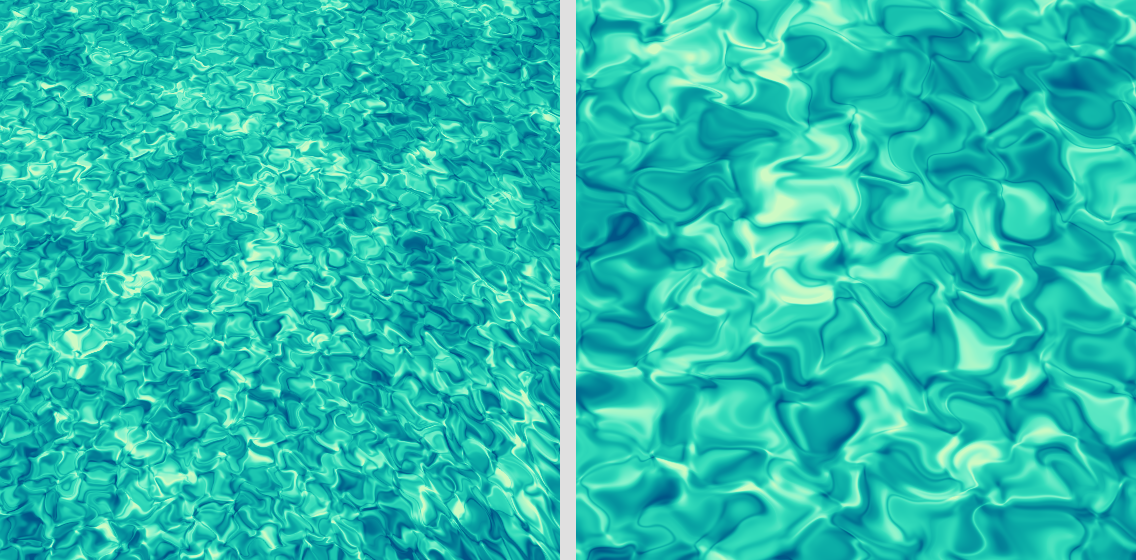
Left: the whole. Right: its middle third, enlarged.
Reproduce this texture procedurally as a Shadertoy shader.

```glsl
const float RIPPLE_SCALE = 38.0;    // ripples across the near edge
const float TILT = 0.36;            // how fast the surface recedes
const float DEPTH_STRETCH = 3.0;    // flattening of distant ripples
const float SLANT = 0.55;           // diagonal drift on the right
const float REFRACTION = 1.7;       // distortion of the bed by waves
const float BAND_RATE = 13.0;       // rings of light inside each wave
const float FACET_EDGE = 1.7;       // steepness of the facet borders
const float GLINT_WIDTH = 0.055;
const float CREASE_WIDTH = 0.042;
const float NEAR_CONTRAST = 1.12;
const float FAR_CONTRAST = 0.82;
const float NOISE_SPREAD = 0.173;   // standard deviation of noise()

// Water colours from deep to sunlit, with the tone where each one sits
const int STOPS = 8;
const vec3 WATER[STOPS] = vec3[STOPS](
    vec3(0.00, 0.34, 0.53), vec3(0.00, 0.45, 0.57),
    vec3(0.02, 0.58, 0.62), vec3(0.04, 0.67, 0.65),
    vec3(0.10, 0.77, 0.69), vec3(0.20, 0.86, 0.73),
    vec3(0.52, 0.95, 0.80), vec3(0.80, 0.98, 0.77));
const float TONES[STOPS] = float[STOPS](
    -2.8, -1.96, -1.17, -0.52, 0.11, 0.82, 1.65, 2.6);

vec2 hash22(vec2 p) {
    vec3 h = fract(vec3(p.xyx) * vec3(0.1031, 0.1030, 0.0973));
    h += dot(h, h.yzx + 33.33);
    return fract((h.xx + h.yz) * h.zy) * 2.0 - 1.0;
}

// Gradient noise centred on zero
float noise(vec2 p) {
    vec2 cell = floor(p), f = fract(p);
    vec2 s = f * f * f * (f * (f * 6.0 - 15.0) + 10.0);
    vec2 e = vec2(0.0, 1.0);
    float a = dot(hash22(cell), f);
    float b = dot(hash22(cell + e.yx), f - e.yx);
    float c = dot(hash22(cell + e.xy), f - e.xy);
    float d = dot(hash22(cell + e.yy), f - e.yy);
    return mix(mix(a, b, s.x), mix(c, d, s.x), s.y);
}

vec2 noise2(vec2 p) {
    return vec2(noise(p), noise(p + vec2(37.2, 91.7)));
}

// Thin line along the zero level, faded where it is too fine to resolve
float contour(float level, float width) {
    float soft = max(width, fwidth(level) * 0.55);
    float d = level / soft;
    return exp(-d * d) * width / soft;
}

vec3 waterColor(float tone) {
    vec3 color = WATER[0];
    for (int i = 1; i < STOPS; i++) {
        float t = clamp((tone - TONES[i - 1]) / (TONES[i] - TONES[i - 1]), 0.0, 1.0);
        color = mix(color, WATER[i], t);
    }
    return color;
}

// Receding water surface, sheared toward the right
vec2 surfacePoint(vec2 uv) {
    float recede = 1.0 / (1.0 - TILT * uv.y);
    float side = max(uv.x - 0.35, 0.0);
    vec2 p = vec2((uv.x - 0.5) * recede, DEPTH_STRETCH * recede);
    p.y += SLANT * side * side * (1.2 - uv.y);
    return p * RIPPLE_SCALE + 100.0;
}

void mainImage(out vec4 fragColor, in vec2 fragCoord) {
    vec2 uv = fragCoord / iResolution.xy;
    vec2 p = surfacePoint(uv);

    // Waves bend the view of the bed in two passes
    vec2 bent = p + REFRACTION * noise2(p * 0.62);
    bent += 0.7 * noise2(bent * 1.25 + 17.0);

    // Broad patches, ringed facets with firm borders and small ripples
    float patches = noise(bent * 0.2 + 5.0) / NOISE_SPREAD;
    float wide = noise(p * 0.085 + 43.0) / NOISE_SPREAD;
    float facets = sin(BAND_RATE * noise(bent * 0.5) + patches * 0.6);
    facets = clamp(facets * FACET_EDGE, -1.0, 1.0);
    float ripples = noise(bent * 0.85 + 53.0) / NOISE_SPREAD;
    float chop = noise(bent * 1.7 + 29.0) / NOISE_SPREAD;
    float tone = 0.36 * patches + 0.2 * wide + 0.58 * facets
               + 0.45 * ripples + 0.36 * chop;

    // Bright caustic threads and dark creases
    float glint = contour(noise(bent * 0.5 + 71.0), GLINT_WIDTH);
    float crease = contour(noise(bent * 0.6 + 13.0) + 0.05, CREASE_WIDTH);
    tone += glint * (0.9 + 0.25 * patches) - 1.0 * crease;

    // Contrast eases with distance; the lower corners are deeper
    tone *= mix(NEAR_CONTRAST, FAR_CONTRAST, uv.y);
    vec2 fromLight = uv - vec2(0.42, 0.55);
    tone += 0.12 - 0.9 * dot(fromLight, fromLight);

    fragColor = vec4(waterColor(tone), 1.0);
}
```
